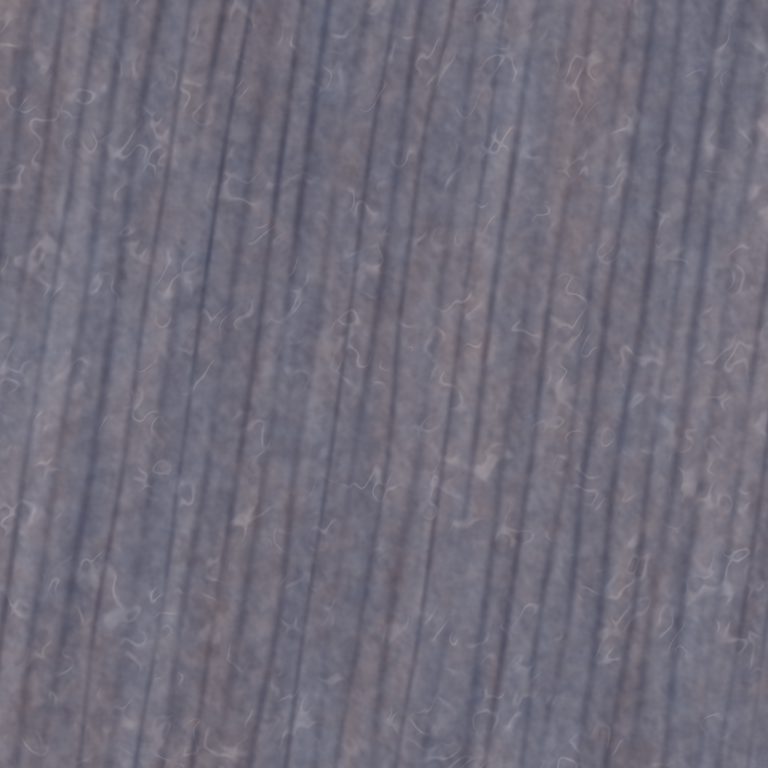
Reproduce this texture procedurally as a WebGL 2 fragment shader.

```glsl
#version 300 es
precision highp float;

#define RIB_COUNT 26.0
#define SLANT 0.145
#define GROOVE_WIDTH 0.15
#define GROOVE_DEPTH 0.115
#define STREAK_CONTRAST 0.085
#define GRAIN_CONTRAST 0.085
#define FIBER_BRIGHTNESS 0.075
#define TINT_STRENGTH 0.075
#define BASE_COLOR vec3(0.462, 0.443, 0.490)

uniform vec2 u_resolution;
out vec4 fragColor;

float hash(vec2 p) {
    vec3 q = fract(vec3(p.xyx) * 0.1031);
    q += dot(q, q.yzx + 33.33);
    return fract((q.x + q.y) * q.z);
}

float noise(vec2 p) {
    vec2 cell = floor(p);
    vec2 f = fract(p);
    f = f * f * (3.0 - 2.0 * f);
    float low = mix(hash(cell), hash(cell + vec2(1, 0)), f.x);
    float high = mix(hash(cell + vec2(0, 1)), hash(cell + vec2(1, 1)), f.x);
    return mix(low, high, f.y);
}

// Noise centred on zero
float signedNoise(vec2 p) {
    return noise(p) - 0.5;
}

vec2 rotate(vec2 p, float angle) {
    float c = cos(angle), s = sin(angle);
    return vec2(c * p.x - s * p.y, s * p.x + c * p.y);
}

// Soft dark furrows with uneven spacing and strength
float grooves(vec2 p) {
    float x = p.x * RIB_COUNT;
    float id = floor(x);
    float shade = 0.0;
    for (int i = -1; i <= 1; i++) {
        float rib = id + float(i);
        float drift = 0.3 * signedNoise(vec2(rib * 7.3, p.y * 5.0 + 40.0));
        float center = rib + 0.5 + 0.35 * (hash(vec2(rib, 9.0)) - 0.5) + drift;
        float fade = noise(vec2(rib * 3.7 + 11.0, p.y * 4.0));
        float fray = noise(vec2(rib * 5.1, p.y * 38.0));
        float strength = mix(0.25, 1.0, fade) * mix(0.65, 1.15, fray);
        float width = GROOVE_WIDTH * mix(0.7, 1.35, hash(vec2(rib, 23.0)));
        float d = (x - center) / width;
        shade = max(shade, strength * exp(-d * d));
    }
    return shade;
}

// Short curled light hairs, gathered in small tufts
float fibers(vec2 p) {
    vec2 warp = vec2(noise(p * 38.0), noise(p * 38.0 + 71.0)) * 0.016;
    vec2 q = rotate(p + warp, 0.55) * vec2(72.0, 48.0);
    float ridge = 1.0 - abs(2.0 * noise(q) - 1.0);
    float tuft = smoothstep(0.48, 0.85, noise(rotate(p, 0.9) * 34.0 + 17.0));
    return smoothstep(0.68, 1.0, ridge) * tuft;
}

float grain(vec2 p) {
    float coarse = signedNoise(rotate(p, 0.4) * vec2(70.0, 52.0));
    float medium = signedNoise(rotate(p, -0.5) * vec2(125.0, 95.0) + 31.0);
    float fine = signedNoise(rotate(p, 0.8) * 210.0 + 57.0);
    return 0.55 * coarse + 0.6 * medium + 0.3 * fine;
}

void main() {
    vec2 uv = gl_FragCoord.xy / u_resolution.y;

    // Lean the ribs and let them bend gently
    vec2 along = vec2(uv.x - SLANT * uv.y + 1.0, uv.y);
    along.x += 0.014 * signedNoise(uv * vec2(3.0, 2.5) + 5.0);

    // Long lengthwise streaks of light and dark
    float streak = 0.5 * signedNoise(along * vec2(17.0, 1.6) + 3.0)
                 + 0.6 * signedNoise(along * vec2(48.0, 4.0) + 19.0)
                 + 0.4 * signedNoise(along * vec2(90.0, 11.0) + 43.0);
    float patches = signedNoise(uv * 4.0 + 13.0);

    float groove = grooves(along);
    float light = STREAK_CONTRAST * streak + 0.025 * patches;
    light += GRAIN_CONTRAST * grain(uv) * (1.0 - 0.45 * groove);
    light += FIBER_BRIGHTNESS * fibers(uv) * (1.0 - 0.7 * groove);
    light -= GROOVE_DEPTH * groove;

    // Warm dusty bands against cool threads
    float warmth = 0.6 * signedNoise(along * vec2(11.0, 2.0) + 67.0)
                 + 0.5 * signedNoise(along * vec2(40.0, 9.0) + 83.0)
                 + 0.4 * signedNoise(uv * 48.0 + 29.0);
    warmth += 1.2 * light - 0.05;
    vec3 tint = TINT_STRENGTH * warmth * vec3(0.55, 0.0, -0.45);

    vec3 color = BASE_COLOR + light * vec3(1.02, 1.0, 0.93) + tint;
    fragColor = vec4(clamp(color, 0.0, 1.0), 1.0);
}
```
